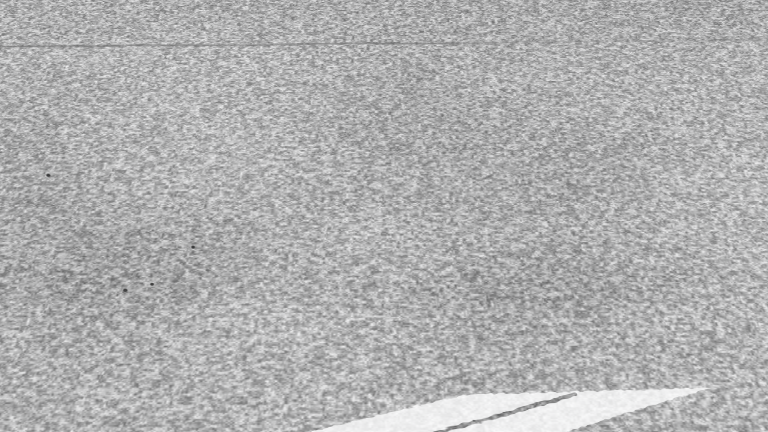
Reproduce this texture procedurally as a Shadertoy shader.

```glsl
// Sunlit grey asphalt seen at a low angle, with a seam across the top and a
// worn white road marking at the bottom. Perspective value noise makes the
// grain, soft ellipses the stains, and half-planes the painted shape.

const float BASE_GREY = 0.692;
const float PAINT_GREY = 0.935;
const float HORIZON = 3.0;                    // height of the vanishing line
const vec2 GRAIN_FREQ = vec2(300.0, 1320.0);  // stones per ground unit
const float COARSE_GAIN = 0.29;
const float FINE_GAIN = 0.19;
const float STAIN_GAIN = 0.05;
const float SEAM_WIDTH = 0.0024;
const float CRACK_WIDTH = 0.0048;
const int PEBBLES = 5;

float hash(vec2 p) {
    vec3 q = fract(vec3(p.xyx) * 0.1031);
    q += dot(q, q.yzx + 33.33);
    return fract((q.x + q.y) * q.z);
}

float noise(vec2 p) {
    vec2 i = floor(p), f = fract(p);
    f = f * f * (3.0 - 2.0 * f);
    return mix(mix(hash(i), hash(i + vec2(1, 0)), f.x),
               mix(hash(i + vec2(0, 1)), hash(i + vec2(1, 1)), f.x), f.y);
}

float fbm(vec2 p) {
    float sum = 0.0, gain = 0.5;
    for (int i = 0; i < 4; i++) {
        sum += gain * noise(p);
        p = p * 2.03 + 17.0;
        gain *= 0.5;
    }
    return sum;
}

// Signed distance to a line; positive on the left of a to b
float side(vec2 p, vec2 a, vec2 b) {
    vec2 d = normalize(b - a);
    return dot(p - a, vec2(-d.y, d.x));
}

float segment(vec2 p, vec2 a, vec2 b) {
    vec2 d = b - a;
    return length(p - a - d * clamp(dot(p - a, d) / dot(d, d), 0.0, 1.0));
}

float blob(vec2 p, vec2 centre, vec2 radius) {
    vec2 d = (p - centre) / radius;
    return exp(-dot(d, d));
}

// Zero-mean stone grain, finer towards the horizon
float grain(vec2 p) {
    float depth = 1.0 / (HORIZON - p.y);
    vec2 ground = vec2((p.x - 0.89) * depth, depth) * GRAIN_FREQ + 400.0;
    ground.x += 0.6 * noise(ground * 0.4);
    return COARSE_GAIN * (noise(ground) - 0.5)
         + FINE_GAIN * (noise(ground * 1.9 + 71.0) - 0.5);
}

// Broad light and dark patches
float stains(vec2 p) {
    float s = STAIN_GAIN * (fbm(p * vec2(2.5, 5.0) + 3.0) - 0.47);
    s -= 0.045 * blob(p, vec2(0.06, 0.60), vec2(0.17, 0.14));
    s -= 0.050 * blob(p, vec2(0.22, 0.35), vec2(0.28, 0.15));
    s -= 0.050 * blob(p, vec2(1.24, 0.33), vec2(0.34, 0.07));
    s -= 0.030 * blob(p, vec2(0.88, 0.72), vec2(0.22, 0.16));
    s -= 0.025 * blob(p, vec2(1.30, 0.60), vec2(0.28, 0.13));
    s += 0.030 * blob(p, vec2(0.52, 0.25), vec2(0.26, 0.05));
    s += 0.020 * blob(p, vec2(0.50, 0.72), vec2(0.32, 0.22));
    s += 0.020 * blob(p, vec2(1.65, 0.50), vec2(0.16, 0.35));
    return s - 0.025 * smoothstep(0.86, 1.0, p.y);
}

float seam(vec2 p) {
    float y = 0.891 + 0.009 * p.x + 0.003 * (noise(vec2(p.x * 12.0, 2.0)) - 0.5);
    float wear = mix(0.55, 1.0, noise(vec2(p.x * 45.0, 8.0)));
    float fade = mix(1.0, 0.42, smoothstep(0.95, 1.2, p.x));
    return exp(-pow((p.y - y) / SEAM_WIDTH, 2.0)) * wear * fade;
}

float pebbles(vec2 p, float aa) {
    vec2 spots[PEBBLES] = vec2[](vec2(0.112, 0.594), vec2(0.290, 0.328),
        vec2(0.352, 0.342), vec2(0.447, 0.428), vec2(0.480, 0.375));
    float dark = 0.0;
    for (int i = 0; i < PEBBLES; i++) {
        float radius = mix(0.003, 0.0045, hash(vec2(i, 5)));
        float d = length((p - spots[i]) * vec2(0.75, 1.0)) - radius;
        dark = max(dark, (1.0 - smoothstep(-aa, aa, d)) * (i == 4 ? 0.5 : 1.0));
    }
    return dark;
}

float marking(vec2 p, float aa) {
    vec2 shoulder = vec2(1.02, 0.074), top = vec2(1.09, 0.087), tip = vec2(1.643, 0.102);
    float d = max(side(p, vec2(0.718, 0.0), shoulder), side(p, shoulder, top));
    d = max(d, max(side(p, top, tip), side(p, tip, vec2(1.308, 0.0))));
    d += 0.005 * (noise(p * vec2(110.0, 200.0)) - 0.5);
    return 1.0 - smoothstep(-aa, aa, d);
}

void mainImage(out vec4 fragColor, in vec2 fragCoord) {
    vec2 p = fragCoord / iResolution.y;
    float aa = max(0.8 / iResolution.y, 0.001);
    float stone = grain(p);

    // Road surface
    float grey = BASE_GREY + stains(p) + stone;
    grey = mix(grey, 0.43, 0.75 * seam(p));
    grey = mix(grey, 0.16, 0.85 * pebbles(p, aa));

    // Worn paint, split by a ragged crack
    float ragged = noise(p * vec2(70.0, 160.0)) - 0.5;
    float crackDist = segment(p, vec2(1.0, -0.005), vec2(1.331, 0.087)) + 0.005 * ragged;
    float crack = 1.0 - smoothstep(CRACK_WIDTH - aa, CRACK_WIDTH + aa, crackDist);
    grey = mix(grey, PAINT_GREY + 0.2 * stone, marking(p, aa));
    grey = mix(grey, 0.53 + stone, 0.9 * crack);

    fragColor = vec4(vec3(clamp(grey, 0.0, 1.0)) + vec3(-0.001, 0.0, 0.002), 1.0);
}
```
